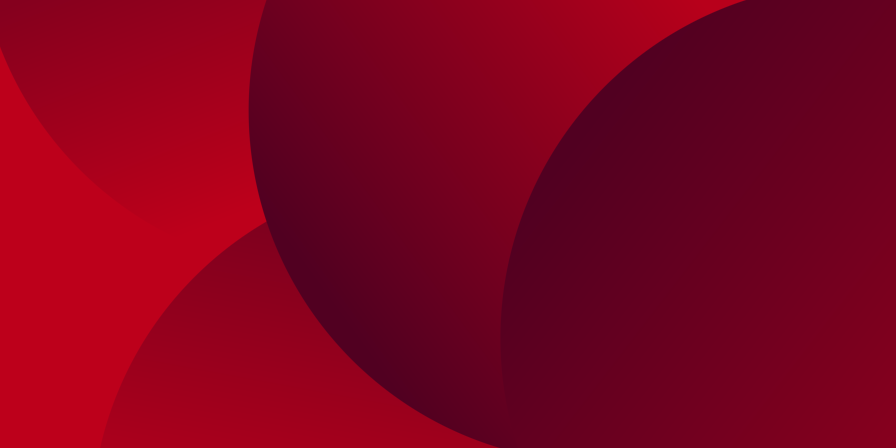
Give the GLSL for this background, as a Shadertoy shader.

```glsl
// Four large overlapping discs on a flat crimson ground.
// Each disc is a smooth-edged distance function, shaded by a linear
// gradient between a deep wine and the ground red.

// Lengths are in canvas heights, with the origin at the lower left.
const vec3 WINE = vec3(0.318, 0.0, 0.128);
const vec3 CRIMSON = vec3(0.742, 0.0, 0.104);
const float RADIUS = 0.786;
const float FRONT_RADIUS = 0.794;

// Tones run from 0 (wine) to 1 (crimson).
const vec2 UPPER_TONES = vec2(0.48, 1.0);
const vec2 LOWER_TONES = vec2(0.42, 0.85);
const vec2 MIDDLE_TONES = vec2(0.0, 0.95);
const vec2 FRONT_TONES = vec2(0.0, 0.5);

// Position along the line from start to end, limited to 0..1.
float linearRamp(vec2 p, vec2 start, vec2 end) {
    vec2 axis = end - start;
    return clamp(dot(p - start, axis) / dot(axis, axis), 0.0, 1.0);
}

// Coverage of a disc with an edge about one pixel wide.
float discMask(vec2 p, vec2 center, float radius) {
    float edge = 0.75 / iResolution.y;
    return 1.0 - smoothstep(-edge, edge, length(p - center) - radius);
}

// Lays a gradient disc over the colour beneath it.
vec3 paintDisc(vec3 under, vec2 p, vec2 center, float radius,
               vec2 start, vec2 end, vec2 tones) {
    float tone = mix(tones.x, tones.y, linearRamp(p, start, end));
    return mix(under, mix(WINE, CRIMSON, tone), discMask(p, center, radius));
}

void mainImage(out vec4 fragColor, in vec2 fragCoord) {
    vec2 p = fragCoord / iResolution.y;
    vec3 color = CRIMSON;

    // Upper left disc, fading into the ground
    color = paintDisc(color, p, vec2(0.734, 1.177), RADIUS,
                      vec2(0.13, 1.03), vec2(0.36, 0.45), UPPER_TONES);
    // Lower left disc
    color = paintDisc(color, p, vec2(0.990, -0.174), RADIUS,
                      vec2(0.586, 0.505), vec2(0.48, -0.07), LOWER_TONES);
    // Middle disc, brightest at its upper right
    color = paintDisc(color, p, vec2(1.341, 0.753), RADIUS,
                      vec2(0.703, 0.375), vec2(1.563, 1.0), MIDDLE_TONES);
    // Front disc on the right
    color = paintDisc(color, p, vec2(1.911, 0.245), FRONT_RADIUS,
                      vec2(1.25, 0.635), vec2(2.03, 0.036), FRONT_TONES);

    fragColor = vec4(color, 1.0);
}
```
